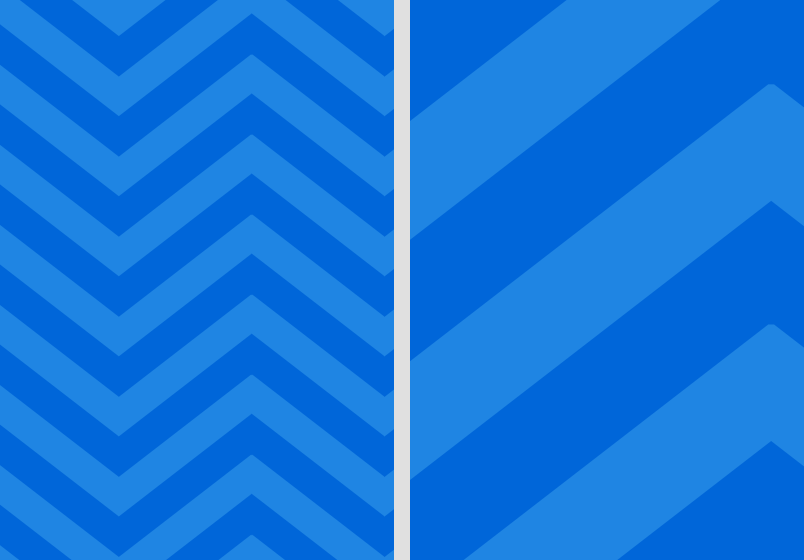
Left: the whole. Right: its middle third, enlarged.
This pattern is drawn by a Shadertoy shader. Its source:

```glsl
// Wide two-tone blue chevron stripes, stacked vertically

// Height of the zigzag above its valleys, with one valley at x = 0.2122
float zigzag(float x) {
    float period = 0.4746;
    float fromValley = abs(mod(x - 0.2122 + 0.5 * period, period) - 0.5 * period);
    return 0.773 * fromValley;
}

// Signed vertical distance to the nearest light stripe, negative inside
float stripeDistance(vec2 p) {
    float spacing = 0.14297;
    float rise = zigzag(p.x);
    float fromCentre = mod(p.y - rise - 0.1131 + 0.5 * spacing, spacing) - 0.5 * spacing;

    // Upper edge is slightly blunted at the peaks
    float blunt = max(rise - 0.1821, 0.0);
    return max(fromCentre + blunt, -fromCentre) - 0.03535;
}

void mainImage(out vec4 fragColor, in vec2 fragCoord) {
    vec2 p = fragCoord / iResolution.y;
    float edge = 0.8 / iResolution.y;
    float stripe = 1.0 - smoothstep(-edge, edge, stripeDistance(p));

    vec3 deepBlue = vec3(0.0, 0.40, 0.85);
    vec3 lightBlue = vec3(0.12, 0.52, 0.89);
    fragColor = vec4(mix(deepBlue, lightBlue, stripe), 1.0);
}
```
